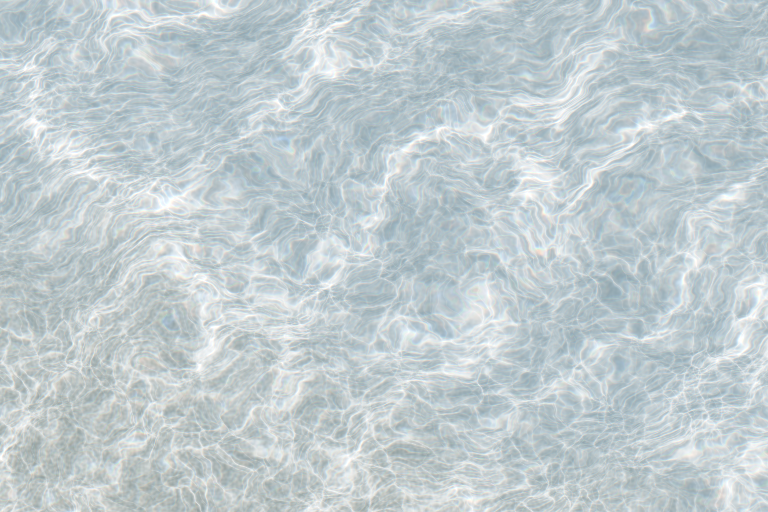
This texture is drawn by a Shadertoy shader. Its source:

```glsl
// Sunlit shallow water over pale sand: broken diagonal bands of light,
// fine ripple lines and a net of caustics, all bent by shared noise warps.
// Each colour channel is shifted slightly to give prismatic fringes.

#define BASE_TONE   0.615
#define BAND_ANGLE  0.85
#define BAND_LIGHT  0.17
#define HALO_LIGHT  0.03
#define NET_SCALE   vec2(23.0, 19.0)
#define NET_LIGHT   0.21
#define RIPPLE_LIGHT 0.19
#define FACET_LIGHT 0.045
#define GRAIN       0.10
#define DISPERSION  0.0013
#define WATER_TINT  vec3(0.0, 0.20, 0.28)
#define SAND_TINT   vec3(0.0, 0.12, 0.10)

float hash(vec2 p) {
    return fract(sin(dot(p, vec2(127.1, 311.7))) * 43758.5453);
}

mat2 rotation(float angle) {
    float c = cos(angle), s = sin(angle);
    return mat2(c, -s, s, c);
}

// Slope of the gradient noise at one lattice corner
float corner(vec2 cell, vec2 offset) {
    float angle = 6.2832 * hash(cell);
    return dot(vec2(cos(angle), sin(angle)), offset);
}

float noise(vec2 p) {
    vec2 i = floor(p), f = fract(p);
    vec2 u = f * f * f * (f * (f * 6.0 - 15.0) + 10.0);
    vec2 e = vec2(1.0, 0.0);
    return mix(mix(corner(i, f), corner(i + e, f - e), u.x),
               mix(corner(i + e.yx, f - e.yx), corner(i + 1.0, f - 1.0), u.x), u.y);
}

float fbm(vec2 p) {
    float sum = 0.0, amplitude = 1.0;
    for (int i = 0; i < 3; i++) {
        sum += amplitude * noise(p);
        p = rotation(0.6) * p * 2.03 + 7.3;
        amplitude *= 0.5;
    }
    return sum;
}

vec2 warp(vec2 p) {
    return vec2(fbm(p), fbm(p + 19.7));
}

// Bright line along the zero crossings of the noise
float vein(vec2 p, float width) {
    return exp(-abs(noise(p)) / width);
}

// Bright borders between scattered cells
float net(vec2 p) {
    vec2 i = floor(p), f = fract(p);
    float nearest = 8.0, second = 8.0;
    for (int y = -1; y <= 1; y++)
    for (int x = -1; x <= 1; x++) {
        vec2 g = vec2(x, y);
        vec2 site = vec2(hash(i + g), hash(i + g + 57.3));
        float d = length(g + site - f);
        second = min(second, max(nearest, d));
        nearest = min(nearest, d);
    }
    return exp(-(second - nearest) / 0.12);
}

float waterTone(vec2 p, vec2 swell, vec2 chop) {
    float depth = smoothstep(0.1, 0.85, p.y + 0.3 * swell.x - 0.1 * p.x);

    // Fine ripples: long and level far away, shorter close by
    vec2 r = rotation(0.35) * p + 0.11 * swell + 0.022 * chop;
    float ripple = vein(r * vec2(8.0, 27.0), 0.07);
    ripple += 0.8 * vein(r * vec2(21.0, 58.0) + 9.0, 0.09);
    ripple += 0.6 * vein(r * vec2(44.0, 95.0) + 3.0, 0.12);

    // Diagonal bands, broken into stretches and frayed by the ripples
    vec2 q = rotation(BAND_ANGLE) * p + 0.11 * swell + 0.035 * chop;
    vec2 bandPos = q * vec2(1.5, 4.6) + 3.1;
    float stretch = smoothstep(-0.35, 0.35, noise(p * 3.7 + 41.0));
    float fray = 0.45 + 0.7 * ripple;
    float band = vein(bandPos, 0.05) * mix(0.35, 1.1, stretch) * fray;
    float halo = vein(bandPos, 0.2);
    ripple *= mix(0.5, 0.8, depth) * mix(0.55, 1.15, halo);

    // Caustic net, strongest in the shallows
    vec2 n = p + 0.08 * swell + 0.028 * chop;
    float mesh = net(n * NET_SCALE) + 0.5 * net(n * NET_SCALE * 1.9 + 5.0);
    float patches = smoothstep(-0.4, 0.3, noise(p * 5.0 + 13.0));
    mesh *= mix(0.85, 0.25, depth) * mix(0.4, 1.0, patches);

    // Refracted facets with crisp borders
    float facet = 0.7 * smoothstep(-0.05, 0.05, noise(n * vec2(8.0, 12.0) + 23.0));
    facet += 0.7 * smoothstep(-0.08, 0.08, noise(n * vec2(24.0, 40.0)));
    facet += 0.6 * smoothstep(-0.1, 0.1, noise(r * vec2(40.0, 75.0) + 31.0));

    return BASE_TONE + BAND_LIGHT * band + HALO_LIGHT * halo
         + RIPPLE_LIGHT * ripple + NET_LIGHT * mesh + FACET_LIGHT * facet - 0.045;
}

void mainImage(out vec4 fragColor, in vec2 fragCoord) {
    vec2 p = fragCoord / iResolution.y;
    vec2 swell = warp(p * 2.5);
    vec2 chop = warp(p * vec2(10.0, 15.0) + 5.0);

    // Red, green and blue are refracted by slightly different amounts
    vec3 tone;
    for (int i = 0; i < 3; i++) {
        vec2 shift = DISPERSION * float(i - 1) * vec2(0.6, -0.8);
        tone[i] = waterTone(p + shift, swell, chop);
    }

    // Sand shows through at the lower left, with a little grain
    float sand = smoothstep(0.9, 0.1, p.y + 0.45 * p.x + 0.25 * swell.y);
    tone += GRAIN * mix(0.35, 1.0, sand) * noise(p * 140.0) + 0.035 * sand;

    // Soft shoulder on the highlights
    tone = min(tone - 0.4 * max(tone - 0.86, 0.0), 1.0);
    vec3 tint = mix(WATER_TINT, SAND_TINT, sand);
    fragColor = vec4(tone + (1.0 - tone) * tint, 1.0);
}
```
